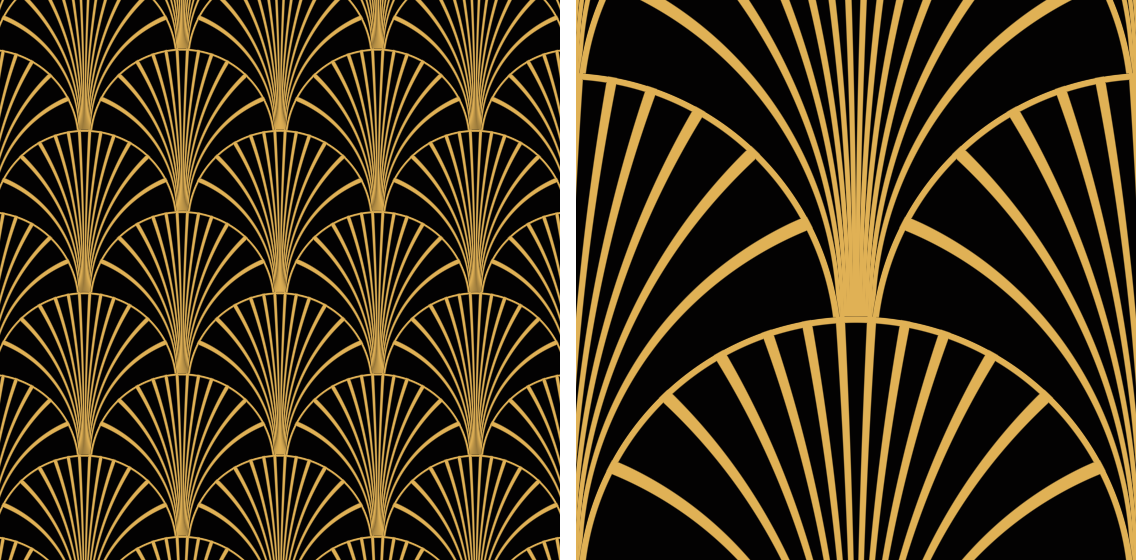
Left, the full canvas; right, a detail of the centre.
Reproduce this pattern procedurally as a Shadertoy shader.

```glsl
// Art deco scallops: gold fans of twelve curved, tapering rays on black.
// Overlapping discs are painted row by row, each lower row in front, with
// every second row shifted by half a period.

const vec3 BLACK = vec3(0.012, 0.008, 0.008);
const vec3 GOLD = vec3(0.88, 0.695, 0.335);

// Lengths below are in fan units; FAN_UNIT is half a period on the canvas.
const float FAN_UNIT = 0.1745;
const vec2 FIRST_APEX = vec2(0.3255, 0.0885); // from the upper left, canvas units
const float ROW_STEP = 0.831;
const float FAN_HEIGHT = 2.0 * ROW_STEP;
const float DISC_RADIUS = 0.94;
const float RIM_HALF_WIDTH = 0.011;
const int RAYS_PER_SIDE = 6;

// Coverage of a shape from its signed distance.
float coverage(float dist, float blur) {
    return 1.0 - smoothstep(-blur, blur, dist);
}

// Signed distance to a ray: an arc that leaves the base upright and bends to tip.
float rayDistance(vec2 p, float baseX, vec2 tip, float tipHalfWidth) {
    float spread = tip.x - baseX;
    float bendRadius = (tip.y * tip.y + spread * spread) / (2.0 * spread);
    float along = clamp(p.y / tip.y, 0.0, 1.0);
    float halfWidth = mix(0.0075, tipHalfWidth, along * along);
    return abs(length(p - vec2(baseX + bendRadius, 0.0)) - bendRadius) - halfWidth;
}

// Gold amount inside one fan; p is measured from the foot of the fan, y up.
float fanGold(vec2 p, float rimDistance, float blur) {
    p.x = abs(p.x);
    float gold = coverage(abs(rimDistance) - RIM_HALF_WIDTH, blur);
    for (int i = 0; i < RAYS_PER_SIDE; i++) {
        float slot = float(i) + 0.5;
        // Rays open wider toward the sides
        float angle = 0.113 * slot + 0.0028 * slot * slot * slot;
        vec2 tip = DISC_RADIUS * vec2(sin(angle), cos(angle));
        tip.y += FAN_HEIGHT - DISC_RADIUS;
        float tipHalfWidth = mix(0.015, 0.024, slot / float(RAYS_PER_SIDE));
        gold = max(gold, coverage(rayDistance(p, 0.0105 * slot, tip, tipHalfWidth), blur));
    }
    return gold;
}

// Paints one row of fans over the colour behind it.
vec3 paintRow(vec3 behind, vec2 p, float row, float blur) {
    // Nearest fan of the row, with its apex at the origin
    float x = p.x + mod(row, 2.0);
    vec2 fromApex = vec2(mod(x + 1.0, 2.0) - 1.0, row * ROW_STEP - p.y);
    float rimDistance = length(fromApex + vec2(0.0, DISC_RADIUS)) - DISC_RADIUS;

    float gold = fanGold(fromApex + vec2(0.0, FAN_HEIGHT), rimDistance, blur);
    float disc = coverage(rimDistance - RIM_HALF_WIDTH, blur);
    return mix(behind, mix(BLACK, GOLD, gold), disc);
}

void mainImage(out vec4 fragColor, in vec2 fragCoord) {
    // Fan units, measured right and down from the first apex
    vec2 canvas = fragCoord / iResolution.y;
    canvas.y = 1.0 - canvas.y;
    vec2 p = (canvas - FIRST_APEX) / FAN_UNIT;
    float blur = 0.85 / (iResolution.y * FAN_UNIT);

    // Back to front: only these rows can reach the pixel
    float nearestRow = floor(p.y / ROW_STEP);
    vec3 color = BLACK;
    for (int i = -2; i <= 1; i++) {
        color = paintRow(color, p, nearestRow + float(i), blur);
    }
    fragColor = vec4(color, 1.0);
}
```
